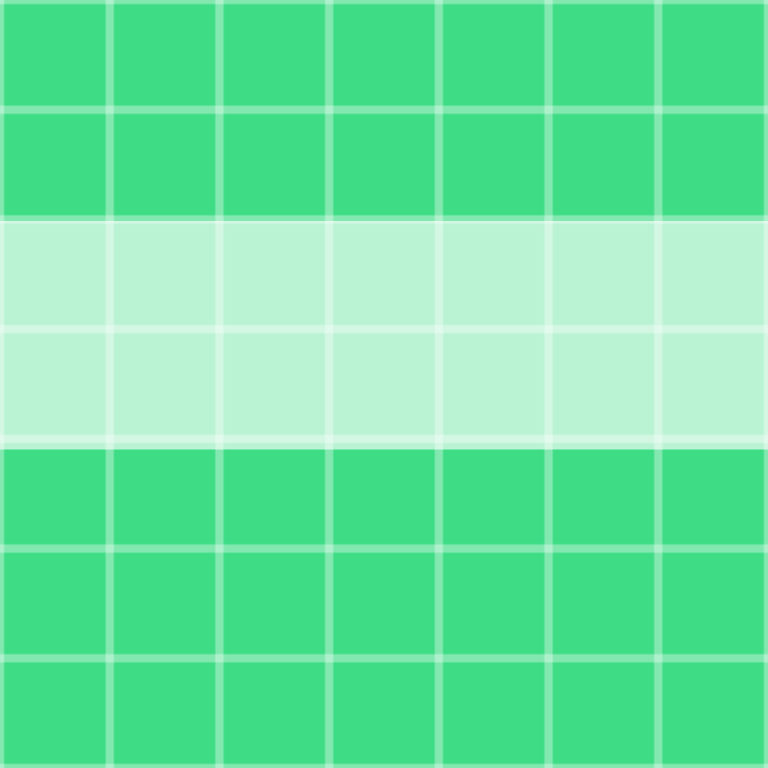
Write a Shadertoy shader that draws this pattern.

```glsl
#define CELLS 7.0
#define LINE_CORE 0.025
#define LINE_EDGE 0.05
#define LINE_ALPHA 0.355
#define BAND_BOTTOM 0.4147
#define BAND_TOP 0.7122
#define BAND_ALPHA 0.645
#define GREEN vec3(0.24, 0.863, 0.522)
#define WHITE vec3(1.0)

// Soft coverage of the grid lines on each axis, centred on cell borders
vec2 gridLines(vec2 uv) {
    vec2 cell = fract(uv * CELLS);
    vec2 borderDist = min(cell, 1.0 - cell);
    return 1.0 - smoothstep(LINE_CORE, LINE_EDGE, borderDist);
}

// Antialiased coverage of the horizontal band
float bandMask(float y, float pixel) {
    float halfHeight = 0.5 * (BAND_TOP - BAND_BOTTOM);
    float centre = 0.5 * (BAND_TOP + BAND_BOTTOM);
    float dist = abs(y - centre) - halfHeight;
    return clamp(0.5 - dist / pixel, 0.0, 1.0);
}

void mainImage(out vec4 fragColor, in vec2 fragCoord) {
    vec2 uv = fragCoord / iResolution.xy;
    vec2 lines = gridLines(uv) * LINE_ALPHA;
    float band = bandMask(uv.y, 1.0 / iResolution.y) * BAND_ALPHA;

    // Translucent white layers, so crossings grow brighter
    vec3 color = mix(GREEN, WHITE, band);
    color = mix(color, WHITE, lines.x);
    color = mix(color, WHITE, lines.y);
    fragColor = vec4(color, 1.0);
}
```
